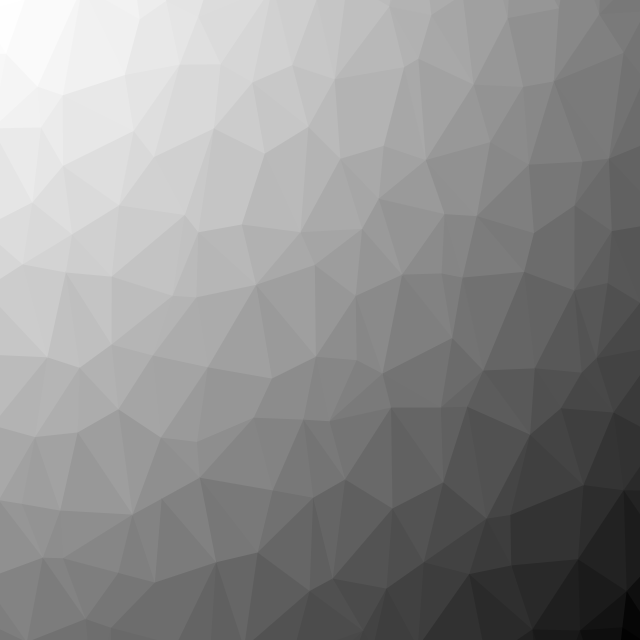
Give the GLSL for this background, as a WebGL 2 fragment shader.

```glsl
#version 300 es
precision highp float;

uniform vec2 u_resolution;
out vec4 outColor;

const vec2 GRID = vec2(14.36, 9.03);

vec2 hash2(vec2 p) {
    vec3 q = fract(vec3(p.xyx) * vec3(0.1031, 0.1030, 0.0973));
    q += dot(q, q.yzx + 33.33);
    return fract((q.xx + q.yz) * q.zy);
}

float cross2(vec2 a, vec2 b) {
    return a.x * b.y - a.y * b.x;
}

// Jittered lattice point in canvas units, measured from the top left
vec2 meshVertex(vec2 id) {
    vec2 jitter = (hash2(id + 37.0) - 0.5) * vec2(0.8, 0.62);
    return (id + jitter + vec2(0.75, 0.04)) / GRID;
}

// Perceptual lightness falls along both axes, then becomes an sRGB grey
float facetGrey(vec2 center) {
    vec2 axisLightness = 1.0 - pow(clamp(center, 0.0, 1.0), vec2(1.4));
    float lightness = 0.5 * (axisLightness.x + axisLightness.y);
    float luminance = lightness > 0.08
        ? pow((lightness + 0.16) / 1.16, 3.0)
        : lightness / 9.033;
    return luminance > 0.0031
        ? 1.055 * pow(luminance, 1.0 / 2.4) - 0.055
        : 12.92 * luminance;
}

// Signed distance to the line a-b, positive on the inner side
float edgeDistance(vec2 p, vec2 a, vec2 b) {
    return cross2(b - a, p - a) / max(length(b - a), 1e-5);
}

// Returns grey times coverage, and coverage
vec2 facet(vec2 p, vec2 a, vec2 b, vec2 c, float pixel) {
    float inside = min(edgeDistance(p, a, b),
                   min(edgeDistance(p, b, c), edgeDistance(p, c, a)));
    float coverage = clamp(inside / pixel + 0.5, 0.0, 1.0);
    return vec2(facetGrey((a + b + c) / 3.0), 1.0) * coverage;
}

void main() {
    vec2 p = gl_FragCoord.xy / u_resolution;
    p.y = 1.0 - p.y;
    float pixel = 1.0 / min(u_resolution.x, u_resolution.y);
    vec2 cell = floor(p * GRID - vec2(0.75, 0.04));
    vec2 sum = vec2(0.0);

    for (int j = -1; j <= 1; j++) {
        for (int i = -1; i <= 1; i++) {
            vec2 id = cell + vec2(i, j);
            vec2 a = meshVertex(id);
            vec2 b = meshVertex(id + vec2(1.0, 0.0));
            vec2 c = meshVertex(id + vec2(1.0, 1.0));
            vec2 d = meshVertex(id + vec2(0.0, 1.0));

            // Delaunay test: sine of the sum of opposite angles
            float angleSine = cross2(b - a, d - a) * dot(d - c, b - c)
                            + dot(b - a, d - a) * cross2(d - c, b - c);
            if (angleSine < 0.0) {
                sum += facet(p, a, b, c, pixel) + facet(p, a, c, d, pixel);
            } else {
                sum += facet(p, a, b, d, pixel) + facet(p, b, c, d, pixel);
            }
        }
    }

    float grey = sum.y > 0.01 ? sum.x / sum.y : facetGrey(p);
    outColor = vec4(vec3(grey), 1.0);
}
```
